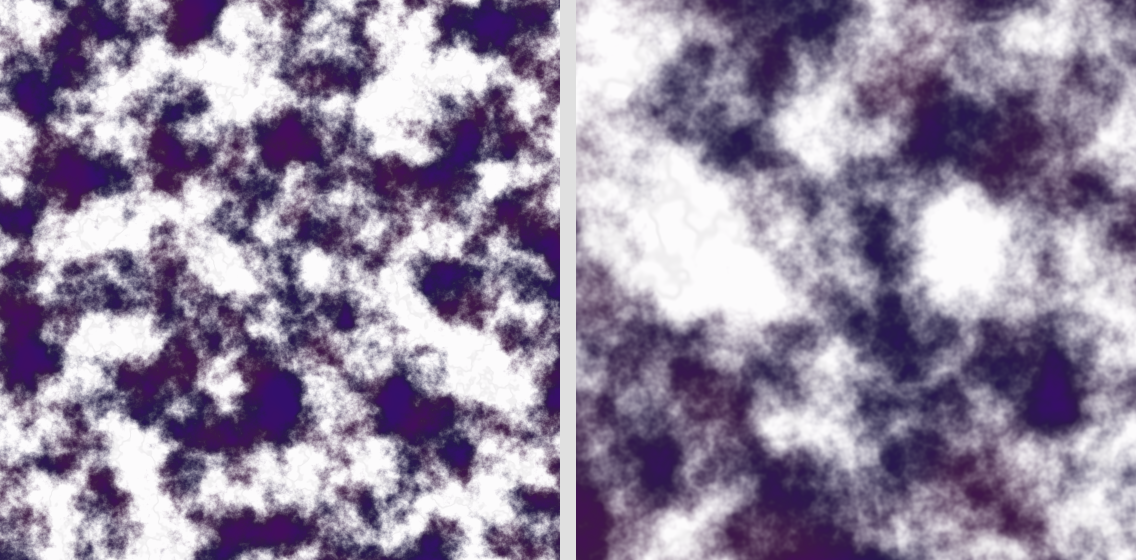
Left: the whole. Right: its middle third, enlarged.
A three.js fragment shader for this texture:

```glsl
varying vec2 vUv;

const float CLOUD_SCALE = 7.6;     // largest noise cells across the canvas
const float HUE_SCALE = 8.0;
const float VEIN_SCALE = 11.0;
const float LACUNARITY = 1.9;      // frequency step between octaves
const float GAIN = 0.62;           // amplitude kept by each finer octave
const float DENSITY_SPREAD = 3.65; // brings the density to unit deviation
const float DENSITY_BIAS = 0.06;
const float COVER_START = -1.12;
const float COVER_END = 1.2;
const float CORE_START = 0.5;
const float CORE_END = 2.5;
const float VEIN_WIDTH = 0.13;
const float VEIN_STRENGTH = 0.05;

const vec3 WHITE = vec3(0.99, 0.985, 0.99);
const vec3 NAVY = vec3(0.135, 0.105, 0.265);
const vec3 WINE = vec3(0.235, 0.105, 0.26);
const vec3 INDIGO = vec3(0.20, 0.06, 0.42);
const vec3 PLUM = vec3(0.27, 0.05, 0.36);

const mat2 OCTAVE_TURN = mat2(0.8, 0.6, -0.6, 0.8);

float hash(vec2 cell) {
  vec3 p = fract(cell.xyx * 0.1031);
  p += dot(p, p.yzx + 33.33);
  return fract((p.x + p.y) * p.z);
}

// Dot product of a corner's random unit gradient with the offset from it
float corner(vec2 cell, vec2 offset) {
  float angle = 6.28319 * hash(cell);
  return dot(vec2(cos(angle), sin(angle)), offset);
}

float gradientNoise(vec2 p) {
  vec2 cell = floor(p);
  vec2 f = fract(p);
  vec2 w = f * f * (3.0 - 2.0 * f);
  vec2 e = vec2(1.0, 0.0);
  float low = mix(corner(cell, f), corner(cell + e.xy, f - e.xy), w.x);
  float high = mix(corner(cell + e.yx, f - e.yx), corner(cell + e.xx, f - e.xx), w.x);
  return mix(low, high, w.y);
}

// Each octave is turned so that the lattice directions do not add up
float fbm(vec2 p, int octaves) {
  float sum = 0.0;
  float amplitude = 1.0;
  for (int i = 0; i < 7; i++) {
    if (i >= octaves) break;
    p = OCTAVE_TURN * p + 17.3;
    sum += amplitude * gradientNoise(p);
    p *= LACUNARITY;
    amplitude *= GAIN;
  }
  return sum;
}

void main() {
  float density = DENSITY_SPREAD * fbm(vUv * CLOUD_SCALE + 23.0, 7) + DENSITY_BIAS;
  float cover = smoothstep(COVER_START, COVER_END, density);
  float core = smoothstep(CORE_START, CORE_END, density);
  float warmth = smoothstep(-0.45, 0.5, fbm(vUv * HUE_SCALE + 91.0, 3));

  // Faint crinkled veins in the pale areas
  float ridge = abs(fbm(vUv * VEIN_SCALE + 63.0, 5));
  float vein = 1.0 - smoothstep(0.0, VEIN_WIDTH, ridge);
  vec3 paper = WHITE - VEIN_STRENGTH * vein;

  // Ink runs from a dark rim to a saturated core
  vec3 rim = mix(NAVY, WINE, warmth);
  vec3 ink = mix(rim, mix(INDIGO, PLUM, warmth), core);

  gl_FragColor = vec4(mix(paper, ink, cover), 1.0);
}
```
